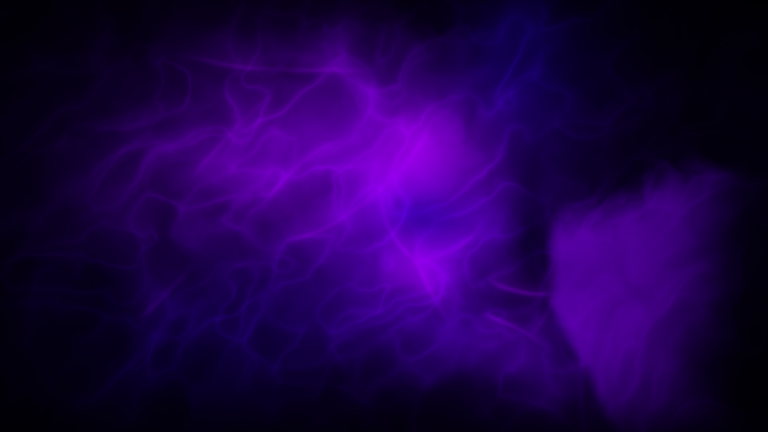
This background is drawn by a Shadertoy shader. Its source:

```glsl
// Violet nebula: mottled gas clouds, folded bright filaments and a sharp-edged veil on black.

// Lengths are in canvas heights, origin at the lower left.
const float DESIGN_ASPECT = 16.0 / 9.0;
const float EXPOSURE = 1.42;
const float WARP_AMOUNT = 0.10;
const float CORE_WIDTH = 0.006;
const float FOLD_WIDTH = 0.045;
const float VEIL_STRENGTH = 0.62;
const float CREASE_STRENGTH = 0.55;
const float RED_GAIN = 0.57;
const float RED_CURVE = 1.3;

// Clouds: centre, radii; then strength and redness. Negative ones carve hollows.
const int CLOUDS = 12;
const vec4 CLOUD_SHAPE[CLOUDS] = vec4[](
    vec4(1.00, 0.49, 0.21, 0.22),  vec4(0.985, 0.64, 0.12, 0.10),
    vec4(0.74, 0.70, 0.28, 0.19),  vec4(0.50, 0.62, 0.29, 0.25),
    vec4(0.975, 0.385, 0.07, 0.06), vec4(1.22, 0.84, 0.14, 0.17),
    vec4(0.53, 0.25, 0.32, 0.17),  vec4(1.03, 0.24, 0.20, 0.14),
    vec4(1.28, 0.17, 0.22, 0.14),  vec4(1.22, 0.45, 0.055, 0.17),
    vec4(0.89, 0.51, 0.75, 0.42),  vec4(1.00, 0.53, 0.09, 0.07));
const vec2 CLOUD_LIGHT[CLOUDS] = vec2[](
    vec2(0.60, 0.95), vec2(0.46, 1.45), vec2(0.42, 1.15), vec2(0.19, 1.20),
    vec2(0.32, 1.40), vec2(0.20, 0.35), vec2(0.12, 0.45), vec2(0.16, 0.80),
    vec2(0.14, 1.00), vec2(-0.22, 1.0), vec2(0.15, 0.90), vec2(-0.24, 1.9));

// Filaments: start, end; then sideways bend and strength.
const int FILAMENTS = 12;
const vec4 FILAMENT_ENDS[FILAMENTS] = vec4[](
    vec4(0.84, 0.52, 1.01, 0.72),   vec4(0.885, 0.60, 0.985, 0.38),
    vec4(0.95, 0.39, 1.13, 0.49),   vec4(0.96, 0.42, 1.04, 0.25),
    vec4(0.62, 0.54, 0.82, 0.70),   vec4(0.40, 0.88, 0.88, 0.84),
    vec4(0.43, 0.55, 0.65, 0.80),   vec4(1.125, 0.36, 1.295, 0.32),
    vec4(1.11, 0.28, 1.27, 0.19),   vec4(1.22, 0.21, 1.29, 0.33),
    vec4(0.29, 0.25, 0.46, 0.40),   vec4(0.66, 0.44, 0.89, 0.57));
const vec2 FILAMENT_LIGHT[FILAMENTS] = vec2[](
    vec2(-0.010, 0.34), vec2(-0.030, 0.30), vec2(-0.020, 0.24), vec2(-0.005, 0.30),
    vec2(0.015, 0.18), vec2(-0.020, 0.18), vec2(0.020, 0.17), vec2(-0.014, 0.28),
    vec2(0.005, 0.22), vec2(-0.010, 0.16), vec2(-0.010, 0.10), vec2(-0.015, 0.20));

float hash(vec2 p) {
    vec3 q = fract(p.xyx * 0.1031);
    q += dot(q, q.yzx + 33.33);
    return fract((q.x + q.y) * q.z);
}

float noise(vec2 p) {
    vec2 cell = floor(p), f = fract(p);
    f = f * f * (3.0 - 2.0 * f);
    float low = mix(hash(cell), hash(cell + vec2(1, 0)), f.x);
    float high = mix(hash(cell + vec2(0, 1)), hash(cell + vec2(1, 1)), f.x);
    return mix(low, high, f.y);
}

float fbm(vec2 p) {
    float sum = 0.0, gain = 0.53;
    for (int i = 0; i < 5; i++) {
        sum += gain * noise(p);
        p = mat2(1.6, 1.2, -1.2, 1.6) * p + 7.3;
        gain *= 0.48;
    }
    return sum;
}

// Thin bright creases where smooth noise crosses its middle value.
float creases(vec2 p) {
    float sum = 0.0;
    for (int i = 0; i < 3; i++) {
        float n = 0.7 * noise(p) + 0.3 * noise(p * 2.1 + 5.0);
        sum += exp(-16.0 * abs(n - 0.5)) * (0.3 + 0.7 * noise(p * 1.3 + 11.0));
        p = mat2(1.1, 0.9, -0.9, 1.1) * p + 13.7;
    }
    return sum;
}

// Folded sheet along a parabolic arc: crisp core, one soft side, faded ends.
float filament(vec2 p, vec4 ends, float bend) {
    vec2 axis = ends.zw - ends.xy, rel = p - ends.xy;
    float t = dot(rel, axis) / dot(axis, axis);
    float arch = max(4.0 * t * (1.0 - t), 0.0);
    float d = dot(rel, vec2(-axis.y, axis.x)) / length(axis) - bend * arch;
    float core = exp(-d * d / (CORE_WIDTH * CORE_WIDTH));
    float fold = exp(-abs(d) / (d * bend < 0.0 ? FOLD_WIDTH : 0.3 * FOLD_WIDTH));
    return (0.45 * core + 0.55 * fold) * smoothstep(0.0, 0.9, arch);
}

// Right-hand veil: crisp left edge, slanted ragged top, long fade below.
float veil(vec2 p, float ragged) {
    float left = 1.268 + 0.5 * max(0.30 - p.y, 0.0);
    float top = 0.485 + 0.34 * (p.x - 1.285) + 0.16 * ragged;
    float mask = smoothstep(-0.012, 0.035, p.x - left);
    mask *= smoothstep(-0.06, 0.07, top - p.y);
    mask *= 1.0 - smoothstep(1.42, 1.74, p.x);
    return mask * smoothstep(-0.10, 0.42, p.y);
}

void mainImage(out vec4 fragColor, in vec2 fragCoord) {
    vec2 p = fragCoord / iResolution.xy * vec2(DESIGN_ASPECT, 1.0);

    // Turbulence bends the shapes and mottles the gas.
    vec2 warp = vec2(fbm(p * 4.0), fbm(p * 4.0 + 19.7)) - 0.5;
    vec2 q = p + WARP_AMOUNT * warp;
    float gas = fbm(q * 6.0 + 2.0 * warp + 3.1);
    vec2 along = vec2(q.x + q.y, 1.6 * (q.y - q.x));
    float crease = creases(along * 2.6 + 0.6 * warp);

    // Light holds the total glow and its red share.
    vec2 light = vec2(0.0);
    for (int i = 0; i < CLOUDS; i++) {
        vec2 d = (q - CLOUD_SHAPE[i].xy) / CLOUD_SHAPE[i].zw;
        light += CLOUD_LIGHT[i].x * exp(-dot(d, d)) * vec2(1.0, CLOUD_LIGHT[i].y);
    }
    float calm = veil(p + 0.02 * warp, gas - 0.5);
    light += VEIL_STRENGTH * calm * vec2(1.0, 1.08);
    float texture_gain = mix(0.35, 1.35, gas) + CREASE_STRENGTH * crease * (1.0 - 0.8 * calm);
    light = max(light, 0.0) * mix(texture_gain, 0.95, 0.5 * calm);

    float flicker = 0.4 + 1.2 * noise(p * 14.0);
    for (int i = 0; i < FILAMENTS; i++) {
        float glow = filament(p + 0.035 * warp, FILAMENT_ENDS[i], FILAMENT_LIGHT[i].x);
        light += FILAMENT_LIGHT[i].y * glow * flicker * vec2(1.0, 1.25);
    }

    // Tone curve: dim gas is indigo, bright gas turns magenta.
    float blue = 1.0 - exp(-EXPOSURE * light.x);
    float redness = light.y / max(light.x, 0.001);
    float red = RED_GAIN * pow(blue, RED_CURVE) * clamp(redness, 0.2, 1.7);
    fragColor = vec4(red, 0.0, blue, 1.0);
}
```
